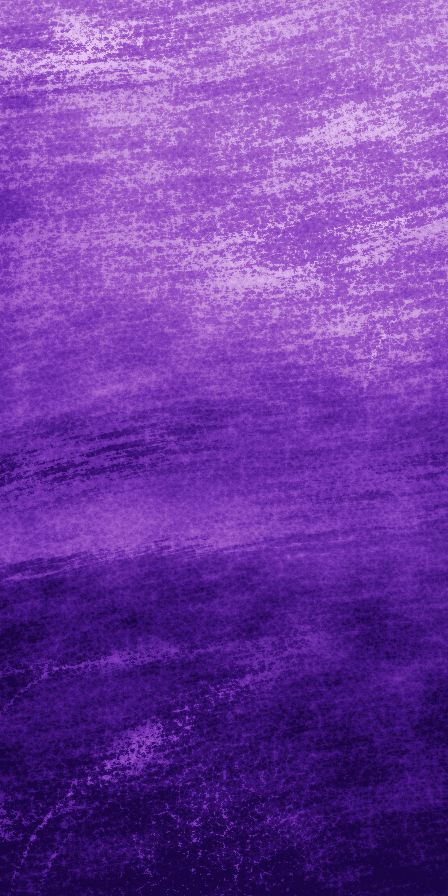
This texture is drawn by a Shadertoy shader. Its source:

```glsl
// Worn violet plaster: pale brushed paint above, dark scraped paint below.

vec2 hash2(vec2 cell) {
    vec3 h = fract(cell.xyx * vec3(0.1031, 0.1030, 0.0973));
    h += dot(h, h.yzx + 33.33);
    return fract((h.xx + h.yz) * h.zy);
}

// Distance to the nearest scattered point
float cellular(vec2 p) {
    vec2 cell = floor(p), f = fract(p);
    float nearest = 4.0;
    for (int j = -1; j <= 1; j++)
        for (int i = -1; i <= 1; i++) {
            vec2 o = vec2(i, j);
            vec2 d = o + hash2(cell + o) - f;
            nearest = min(nearest, dot(d, d));
        }
    return sqrt(nearest);
}

// Layered cellular noise, centred near zero
float layers(vec2 p) {
    float sum = 0.0, weight = 0.45;
    for (int i = 0; i < 4; i++) {
        sum += weight * (cellular(p) - 0.44);
        p = mat2(0.995, 0.1, -0.1, 0.995) * p * 2.03 + 17.3;
        weight *= 0.75;
    }
    return sum;
}

// Soft sheared oval
float blob(vec2 p, vec2 centre, vec2 size, float slope) {
    vec2 d = p - centre;
    d.y -= slope * d.x;
    d /= size;
    return exp(-dot(d, d));
}

// Thin arc that fades away from its middle
float scratch(vec2 p, vec2 centre, float radius, vec2 middle, float reach) {
    float d = abs(length(p - centre) - radius);
    return smoothstep(0.008, 0.001, d) * blob(p, middle, vec2(reach), 0.0);
}

vec3 violet(float t) {
    vec3 c = mix(vec3(0.10, 0.015, 0.27), vec3(0.25, 0.07, 0.50), smoothstep(0.0, 0.22, t));
    c = mix(c, vec3(0.45, 0.19, 0.70), clamp((t - 0.2) / 0.25, 0.0, 1.0));
    c = mix(c, vec3(0.60, 0.33, 0.78), clamp((t - 0.45) / 0.18, 0.0, 1.0));
    c = mix(c, vec3(0.69, 0.45, 0.82), clamp((t - 0.63) / 0.13, 0.0, 1.0));
    c = mix(c, vec3(0.77, 0.58, 0.86), clamp((t - 0.76) / 0.13, 0.0, 1.0));
    return mix(c, vec3(0.89, 0.76, 0.95), clamp((t - 0.89) / 0.2, 0.0, 1.0));
}

void mainImage(out vec4 fragColor, in vec2 fragCoord) {
    vec2 p = fragCoord / iResolution.xy * vec2(1.0, 2.0);

    // Noise fields: cloudy wear, slanted bristles, woven grain
    vec2 brush = vec2(p.x, p.y - 0.17 * p.x + 0.015 * sin(5.0 * p.x + 3.0 * p.y));
    float cloud = layers(p * vec2(4.0, 5.5) + 3.0);
    float bristle = layers(brush * vec2(3.5, 34.0) + 8.0);
    float grain = layers(p * vec2(70.0, 80.0));
    float weave = sin(p.x * 420.0 + 4.0 * cloud) * sin(p.y * 390.0 + 6.0 * bristle);
    float wear = 0.55 * grain + 0.45 * bristle + 0.35 * cloud;

    // Broad ramp from the dark foot to the pale top
    float y = p.y + 0.12 * cloud + 0.03 * bristle;
    float tone = 0.07 + 0.12 * smoothstep(0.0, 0.55, y)
        + 0.22 * smoothstep(0.52, 0.86, y + 0.08 * p.x)
        + 0.10 * smoothstep(0.95, 1.2, y)
        + 0.19 * smoothstep(1.12, 1.42, y + 0.08 * p.x)
        + 0.12 * smoothstep(1.45, 1.9, y);

    // Slanted stroke with a ragged lower edge
    float rise = p.y - 0.72 - 0.12 * p.x + 0.12 * bristle + 0.03 * grain;
    float stroke = smoothstep(-0.012, 0.02, rise) * (1.0 - smoothstep(0.06, 0.2, rise));
    tone += stroke * mix(0.18, 0.08, smoothstep(0.3, 0.8, p.x));
    tone -= 0.10 * blob(p, vec2(0.2, 0.63), vec2(0.38, 0.1), 0.1);

    // Dark bristle gaps above the stroke and in the worn areas
    float gaps = smoothstep(0.0, 0.14, -bristle - 0.4 * grain);
    tone -= gaps * (0.20 * blob(p, vec2(0.12, 0.95), vec2(0.35, 0.09), 0.2)
        + 0.12 * blob(p, vec2(0.85, 0.94), vec2(0.3, 0.07), 0.15)
        + 0.14 * blob(p, vec2(0.1, 1.86), vec2(0.4, 0.09), 0.15));
    tone -= 0.07 * blob(p, vec2(0.4, 1.8), vec2(0.6, 0.03), 0.0);
    tone -= 0.17 * blob(p, vec2(0.0, 1.5), vec2(0.16, 0.3), 0.0);
    tone -= 0.06 * blob(p, vec2(0.85, 0.67), vec2(0.1, 0.16), 0.0);

    // Pale flakes of paint
    float flakes = smoothstep(-0.02, 0.09, wear);
    float paleTop = blob(p, vec2(0.15, 1.89), vec2(0.3, 0.07), 0.18)
        + 0.7 * blob(p, vec2(0.8, 1.7), vec2(0.4, 0.2), 0.0)
        + blob(p, vec2(0.68, 1.41), vec2(0.27, 0.1), 0.05)
        + blob(p, vec2(0.77, 1.5), vec2(0.28, 0.022), 0.08)
        + 0.8 * blob(p, vec2(0.87, 1.25), vec2(0.24, 0.11), 0.15);
    tone += paleTop * (0.01 + 0.15 * flakes);
    tone += 0.09 * (flakes - 0.5) * smoothstep(1.1, 1.5, p.y);
    float paleFoot = blob(p, vec2(0.33, 0.34), vec2(0.28, 0.055), 0.65)
        + 0.6 * blob(p, vec2(0.2, 0.52), vec2(0.3, 0.022), 0.12)
        + 0.6 * blob(p, vec2(0.0, 0.17), vec2(0.04, 0.06), 0.0);
    tone += paleFoot * (0.03 + 0.28 * flakes);
    float specks = smoothstep(0.13, 0.22, grain + 0.25 * cloud);
    tone += 0.28 * specks * blob(p, vec2(0.46, 0.12), vec2(0.22, 0.2), 0.0);

    // Curved scratches
    float scratches = scratch(p, vec2(0.45, -0.1), 0.44, vec2(0.08, 0.13), 0.15)
        + 0.7 * scratch(p, vec2(0.45, -0.1), 0.38, vec2(0.12, 0.08), 0.1)
        + 0.6 * scratch(p, vec2(0.25, 0.22), 0.31, vec2(0.06, 0.47), 0.12)
        + 0.7 * scratch(p, vec2(1.15, 1.08), 0.34, vec2(0.84, 1.22), 0.09);
    tone += 0.28 * scratches * smoothstep(-0.12, 0.08, grain);

    // Surface texture and darkened rim
    tone += 0.32 * grain + 0.18 * bristle + 0.20 * cloud + 0.012 * weave;
    float rim = min(min(p.x, 1.0 - p.x), min(p.y, 2.0 - p.y));
    tone -= 0.04 * (1.0 - smoothstep(0.0, 0.08, rim + 0.1 * cloud));

    fragColor = vec4(violet(tone), 1.0);
}
```
